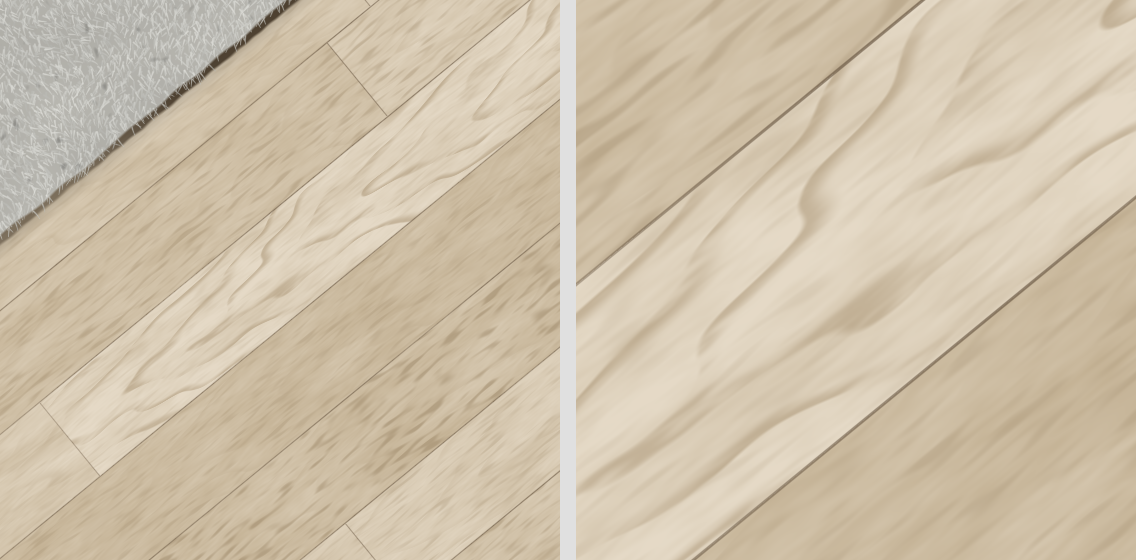
Left: the whole. Right: its middle third, enlarged.
Write a Shadertoy shader that draws this texture.

```glsl
// Pale oak floorboards laid on a diagonal, with a shaggy grey rug over the upper left corner.

vec2 hash2(vec2 p) {
    p = vec2(dot(p, vec2(127.1, 311.7)), dot(p, vec2(269.5, 183.3)));
    return fract(sin(p) * 43758.5);
}

float gradientNoise(vec2 p) {
    vec2 i = floor(p), f = fract(p);
    vec2 s = f * f * f * (f * (f * 6.0 - 15.0) + 10.0);
    vec2 e = vec2(0.0, 1.0);
    float a = dot(hash2(i) * 2.0 - 1.0, f);
    float b = dot(hash2(i + e.yx) * 2.0 - 1.0, f - e.yx);
    float c = dot(hash2(i + e.xy) * 2.0 - 1.0, f - e.xy);
    float d = dot(hash2(i + e.yy) * 2.0 - 1.0, f - e.yy);
    return mix(mix(a, b, s.x), mix(c, d, s.x), s.y);
}

// Smooth line of the given half width at distance d
float line(float d, float halfWidth) {
    float pixel = 0.8 / iResolution.y;
    return 1.0 - smoothstep(halfWidth - pixel, halfWidth + pixel, abs(d));
}

// q.x runs along the boards, q.y across them
vec3 floorboards(vec2 q) {
    // Per row: end joint, tone before it, tone after it, pore strength
    const vec4 boards[7] = vec4[7](
        vec4(3.0, 0.50, 0.50, 0.65), vec4(0.518, 0.70, 0.72, 0.40),
        vec4(3.0, 0.30, 0.30, 0.95), vec4(3.0, 0.24, 0.24, 0.45),
        vec4(0.233, 0.70, 0.92, 0.20), vec4(1.037, 0.38, 0.68, 0.60),
        vec4(1.138, 0.52, 0.60, 0.35));
    float row = floor((q.y - 0.002) / 0.171);
    float across = q.y - 0.002 - row * 0.171;
    vec4 board = boards[clamp(int(row) + 4, 0, 6)];
    float past = step(board.x, q.x);

    // Clouded tone, fine fibres and short dark pores
    vec2 grain = q + vec2(7.3, 3.7) * vec2(row, past);
    grain.y += 0.008 * gradientNoise(grain * vec2(5.0, 12.0));
    float cloud = gradientNoise(grain * vec2(5.0, 22.0)) + 0.5 * gradientNoise(grain * vec2(11.0, 60.0));
    float fibre = gradientNoise(grain * vec2(38.0, 230.0));
    float density = mix(190.0, 110.0, board.w);
    float pores = smoothstep(0.0, 0.45, gradientNoise(grain * vec2(20.0, density)) - 0.25 * cloud);
    float tone = mix(board.y, board.z, past) + 0.45 * cloud + 0.22 * fibre;
    vec3 color = mix(vec3(0.77, 0.70, 0.585), vec3(0.885, 0.838, 0.76), clamp(tone, -0.3, 1.1));
    color = mix(color, vec3(0.63, 0.55, 0.43), 0.6 * board.w * pores);

    // Nested pointed arches, strongest on the palest board
    float side = across - 0.08 + 0.05 * gradientNoise(q * vec2(4.0, 5.0));
    float arch = q.x - 6.0 * sqrt(side * side + 0.0001) + 0.14 * gradientNoise(grain * vec2(9.0, 35.0));
    float ring = fract(5.0 * arch + 0.585);
    float vein = smoothstep(0.0, 0.07, ring) * (1.0 - smoothstep(0.08, 0.35, ring));
    vein *= smoothstep(-0.35, 0.25, gradientNoise(grain * vec2(6.0, 30.0)) + 0.4 * fibre);
    float strength = row == 0.0 ? mix(0.2, 0.6, past) : 0.16;
    color = mix(color, vec3(0.69, 0.61, 0.49), strength * vein);

    // Seams between rows and end joints
    float wear = 0.62 + 0.4 * gradientNoise(q * vec2(6.0, 3.0));
    float seam = max(line(min(across, 0.171 - across), 0.0009), 0.85 * line(q.x - board.x, 0.0008));
    return mix(color, vec3(0.42, 0.35, 0.27), seam * wear);
}

// Positive on the rug, with a wavering border
float rugDepth(vec2 p) {
    return dot(p, vec2(-0.634, 0.773)) - 0.446 + 0.007 * gradientNoise(p * 15.0);
}

// Layers of scattered tapering strands; alpha is coverage
vec4 rug(vec2 p) {
    float sway = 1.7 * gradientNoise(p * 7.0) - 1.35;
    vec4 fur = vec4(0.70, 0.695, 0.67, smoothstep(-0.002, 0.004, rugDepth(p)));
    for (int layer = 0; layer < 7; layer++) {
        vec2 shift = float(layer) * vec2(0.37, 0.61);
        vec2 cell = floor(p * 50.0 + shift);
        for (int k = 0; k < 9; k++) {
            vec2 id = cell + vec2(k % 3 - 1, k / 3 - 1);
            vec2 h = hash2(id + float(layer) * 31.0);
            vec2 tint = hash2(id + float(layer) * 17.0 + 5.5);
            vec2 root = (id + h - shift) / 50.0;
            float angle = sway + 1.8 * (tint.x - 0.5);
            vec2 strand = vec2(cos(angle), sin(angle)) * mix(0.009, 0.019, h.x);
            float t = clamp(dot(p - root, strand) / dot(strand, strand), 0.0, 1.0);
            float cover = line(length(p - root - strand * t), mix(0.0016, 0.0005, t));
            cover *= 0.75 * step(0.0, rugDepth(root));
            fur.rgb = mix(fur.rgb, mix(vec3(0.71, 0.71, 0.69), vec3(0.87, 0.87, 0.85), tint.y), cover);
            fur.a = max(fur.a, cover);
        }
    }
    // Dark gaps between tufts and broad shading
    float gaps = smoothstep(0.25, 0.55, gradientNoise(p * vec2(55.0, 42.0)));
    fur.rgb *= 1.0 - 0.2 * gaps + 0.05 * gradientNoise(p * 8.0);
    return fur;
}

void mainImage(out vec4 fragColor, in vec2 fragCoord) {
    vec2 p = fragCoord / iResolution.y;
    vec2 q = vec2(dot(p, vec2(0.773, 0.634)), dot(p, vec2(-0.634, 0.773)));
    vec3 color = floorboards(q);

    // Soft shade and a darker contact shadow that deepens to the upper right
    color *= 1.0 - 0.14 * smoothstep(0.405, 0.445, q.y);
    float contact = smoothstep(0.431, 0.438, q.y + 0.004 * gradientNoise(q * 30.0));
    color = mix(color, vec3(0.27, 0.22, 0.16), contact * mix(0.5, 0.92, smoothstep(0.5, 0.8, q.x)));

    if (q.y > 0.41) {
        vec4 fur = rug(p);
        color = mix(color, fur.rgb, fur.a);
    }
    fragColor = vec4(color, 1.0);
}
```
